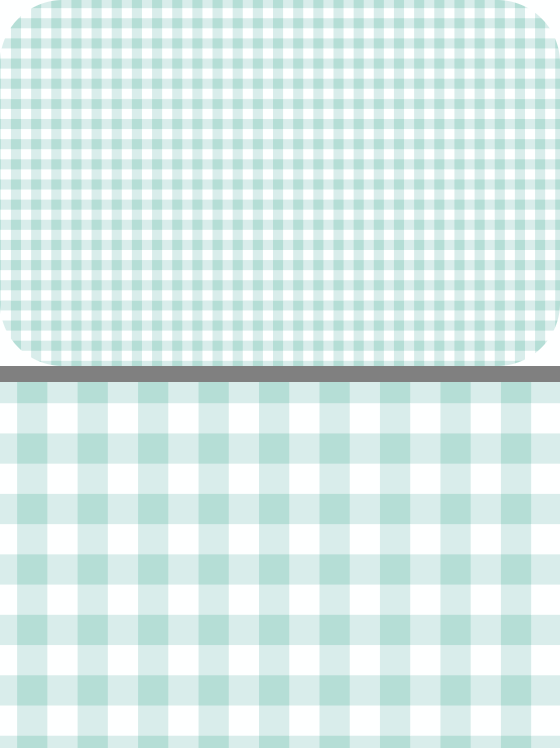
Top: the whole. Bottom: its middle third, enlarged.
Reproduce this pattern procedurally as a Shadertoy shader.

```glsl
// Mint gingham check on a white ground, cut to a rounded rectangle.

// Coverage of half-period bands centred at phase, edges smoothed over one pixel
vec2 bandCoverage(vec2 cell, vec2 phase, vec2 pixel) {
    vec2 fromCentre = abs(fract(cell - phase + 0.5) - 0.5);
    return clamp(0.5 - (fromCentre - 0.25) / pixel, 0.0, 1.0);
}

float roundedBox(vec2 p, vec2 halfSize, float radius) {
    vec2 q = abs(p) - halfSize + radius;
    return length(max(q, 0.0)) + min(max(q.x, q.y), 0.0) - radius;
}

void mainImage(out vec4 fragColor, in vec2 fragCoord) {
    vec3 white = vec3(0.995, 1.0, 1.0);
    vec3 paleMint = vec3(0.85, 0.93, 0.92);
    vec3 mint = vec3(0.71, 0.87, 0.84);

    // Check repeats, counted from the upper left
    vec2 repeats = vec2(27.78, 18.16);
    vec2 uv = fragCoord / iResolution.xy;
    vec2 cell = vec2(uv.x, 1.0 - uv.y) * repeats;
    vec2 pixel = repeats / iResolution.xy;

    // One band gives the pale tint, two crossing bands the full tint
    vec2 band = bandCoverage(cell, vec2(0.793, 0.154), pixel);
    vec3 color = mix(white, paleMint, max(band.x, band.y));
    color = mix(color, mint, band.x * band.y);

    // Faint light seam every ten rows
    float seam = abs(mod(cell.y - 4.904 + 5.0, 10.0) - 5.0);
    float seamCover = clamp(0.5 - (seam - 0.018) / pixel.y, 0.0, 1.0);
    color = mix(color, white, 0.3 * seamCover);

    // Rounded corners, in units of the canvas height
    vec2 p = (fragCoord - 0.5 * iResolution.xy) / iResolution.y;
    float edge = roundedBox(p, 0.5 * iResolution.xy / iResolution.y, 0.172);
    color = mix(color, white, clamp(0.5 + edge * iResolution.y, 0.0, 1.0));

    fragColor = vec4(color, 1.0);
}
```
